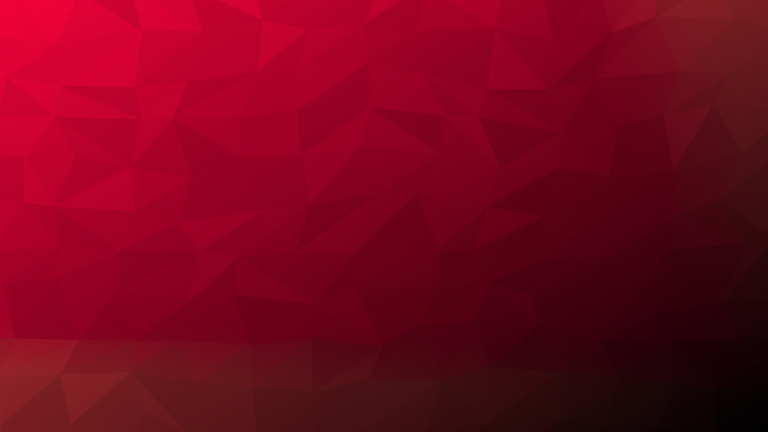
Reproduce this background procedurally as a WebGL 2 fragment shader.

```glsl
#version 300 es
precision highp float;

uniform vec2 u_resolution;
out vec4 outColor;

const vec2  CELL = vec2(0.139, 0.102);      // mesh cell, in canvas heights
const vec2  MESH_OFFSET = vec2(0.02, 0.012);
const vec2  JITTER = vec2(0.28, 0.22);      // sum of at most 0.5 keeps facets unfolded
const float WAVE = 0.18;                    // undulation of the mesh rows
const float SLANT_CHANCE = 0.7;             // share of rising diagonals
const float FLATNESS = 0.4;                 // how much a facet takes its centre colour
const float FACET_CONTRAST = 0.16;
const float NOISE_SCALE = 13.7;
const float RED_AT_TOP_LEFT = 0.95;
const vec2  RED_FALL = vec2(0.50, 0.46);    // loss of red rightwards and downwards
const vec3  CRIMSON = vec3(1.0, 0.008, 0.232);
const vec3  RUST = vec3(1.0, 0.245, 0.275);

vec2 hash2(vec2 p) {
    vec3 q = fract(vec3(p.xyx) * vec3(0.1031, 0.1030, 0.0973));
    q += dot(q, q.yzx + 33.33);
    return fract((q.xx + q.yz) * q.zy);
}

float cornerDot(vec2 cell, vec2 corner, vec2 f) {
    float angle = 6.2832 * hash2(cell + corner + 57.0).x;
    return dot(vec2(cos(angle), sin(angle)), f - corner);
}

float gradientNoise(vec2 p) {
    vec2 cell = floor(p), f = fract(p);
    vec2 w = f * f * f * (f * (f * 6.0 - 15.0) + 10.0);
    float low = mix(cornerDot(cell, vec2(0, 0), f), cornerDot(cell, vec2(1, 0), f), w.x);
    float high = mix(cornerDot(cell, vec2(0, 1), f), cornerDot(cell, vec2(1, 1), f), w.x);
    return mix(low, high, w.y);
}

// Jittered mesh point in canvas heights
vec2 meshPoint(vec2 id) {
    vec2 shift = (hash2(id + 19.0) * 2.0 - 1.0) * JITTER;
    shift.y += WAVE * sin(id.x * 0.9 + id.y * 0.4);
    return (id + shift) * CELL + MESH_OFFSET;
}

// Signed distance to the line a-b, negative on its left
float edgeDistance(vec2 p, vec2 a, vec2 b) {
    vec2 e = normalize(b - a);
    return dot(p - a, vec2(e.y, -e.x));
}

// Diagonal red fade with rust along the right and lower borders
vec3 backdrop(vec2 uv) {
    vec2 q = vec2(uv.x, 1.0 - uv.y);
    float red = max(RED_AT_TOP_LEFT - dot(q, RED_FALL), 0.0);
    float rightRust = smoothstep(0.74, 0.94, q.x - 0.2 * q.y);
    float lowerRust = smoothstep(0.73, 0.87, q.y - 0.08 * q.x);
    return red * mix(CRIMSON, RUST, max(rightRust, lowerRust));
}

// Adds one counterclockwise facet; alpha holds its smooth coverage
void addFacet(inout vec4 sum, vec2 p, vec2 a, vec2 b, vec2 c) {
    float d = max(edgeDistance(p, a, b), max(edgeDistance(p, b, c), edgeDistance(p, c, a)));
    float cover = clamp(0.5 - d * u_resolution.y, 0.0, 1.0);
    if (cover <= 0.0) return;
    vec2 centre = (a + b + c) / 3.0;
    vec2 extent = vec2(u_resolution.x / u_resolution.y, 1.0);
    vec3 color = backdrop(mix(p, centre, FLATNESS) / extent);
    color *= 1.0 + FACET_CONTRAST * gradientNoise(centre * NOISE_SCALE);
    sum += vec4(color, 1.0) * cover;
}

void main() {
    vec2 p = gl_FragCoord.xy / u_resolution.y;
    vec2 home = floor((p - MESH_OFFSET) / CELL);
    vec4 sum = vec4(0.0);

    // Split each nearby quad along one of its diagonals
    for (int j = -1; j <= 1; j++) {
        for (int i = -1; i <= 1; i++) {
            vec2 id = home + vec2(i, j);
            vec2 a = meshPoint(id);
            vec2 b = meshPoint(id + vec2(1, 0));
            vec2 c = meshPoint(id + vec2(1, 1));
            vec2 d = meshPoint(id + vec2(0, 1));
            if (hash2(id + 83.0).x < SLANT_CHANCE) {
                addFacet(sum, p, a, b, c);
                addFacet(sum, p, a, c, d);
            } else {
                addFacet(sum, p, a, b, d);
                addFacet(sum, p, b, c, d);
            }
        }
    }
    outColor = vec4(sum.rgb / max(sum.a, 0.001), 1.0);
}
```
